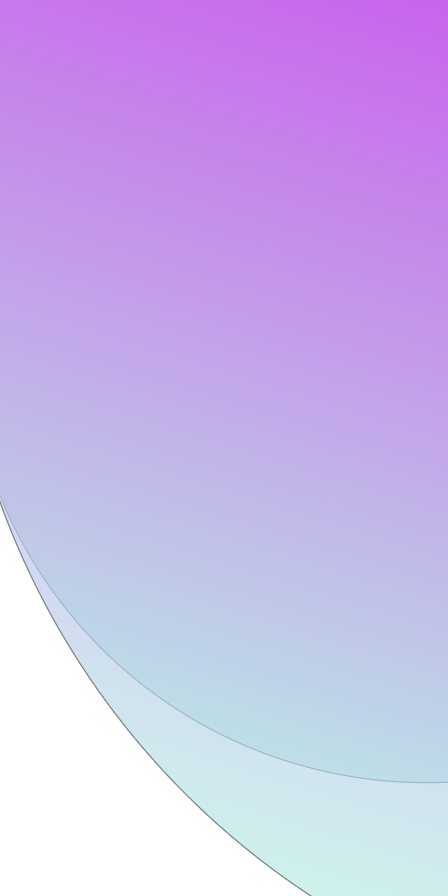
Write a Shadertoy shader that draws this background.

```glsl
// Two nested, thinly outlined round-bottomed shapes with a violet to aqua gradient on white.

// Share of a pixel that lies inside a signed distance edge
float coverage(float dist, float pixel) {
    return clamp(0.5 - dist / pixel, 0.0, 1.0);
}

// Half disc at the bottom that continues upward with straight sides
float bowlDistance(vec2 p, vec2 center, float radius) {
    vec2 offset = p - center;
    return length(vec2(offset.x, min(offset.y, 0.0))) - radius;
}

// Area of a thin line, accurate even below one pixel wide
float lineCoverage(float dist, float halfWidth, float pixel) {
    return coverage(dist - halfWidth, pixel) - coverage(dist + halfWidth, pixel);
}

vec3 gradient(vec3 from, vec3 to, float start, float end, float t) {
    return mix(from, to, clamp((t - start) / (end - start), 0.0, 1.0));
}

// Lays a filled and outlined shape over the colour below it
vec3 paintShape(vec3 below, vec3 fill, vec3 outline, float dist, float halfWidth, float pixel) {
    vec3 color = mix(below, fill, coverage(dist, pixel));
    return mix(color, outline, lineCoverage(dist, halfWidth, pixel));
}

void mainImage(out vec4 fragColor, in vec2 fragCoord) {
    const vec3 white = vec3(1.0);
    const vec3 violet = vec3(0.787, 0.390, 0.924);
    const vec3 aqua = vec3(0.741, 0.878, 0.904);
    const vec3 paleBlue = vec3(0.820, 0.850, 0.940);
    const vec3 paleMint = vec3(0.808, 0.945, 0.925);
    const vec3 darkOutline = vec3(0.46, 0.49, 0.49);
    const vec3 softOutline = vec3(0.64, 0.71, 0.80);
    const float halfLine = 0.0013;

    // Canvas is 1 wide and 2 high
    vec2 p = fragCoord / iResolution.xy * vec2(1.0, 2.0);
    float pixel = 1.0 / iResolution.x;

    // Tilted depth, zero at the top right corner
    float depth = 2.0 - p.y + 0.31 * (1.0 - p.x);

    // Large pale shape
    float outer = bowlDistance(p, vec2(1.665, 1.480), 1.770);
    vec3 outerFill = gradient(paleBlue, paleMint, 1.56, 2.08, depth);
    vec3 color = paintShape(white, outerFill, darkOutline, outer, halfLine, pixel);

    // Smaller saturated shape in front
    float inner = bowlDistance(p, vec2(0.951, 1.279), 1.026);
    vec3 innerFill = gradient(violet, aqua, 0.0, 1.823, depth);
    color = paintShape(color, innerFill, softOutline, inner, halfLine, pixel);

    fragColor = vec4(color, 1.0);
}
```
